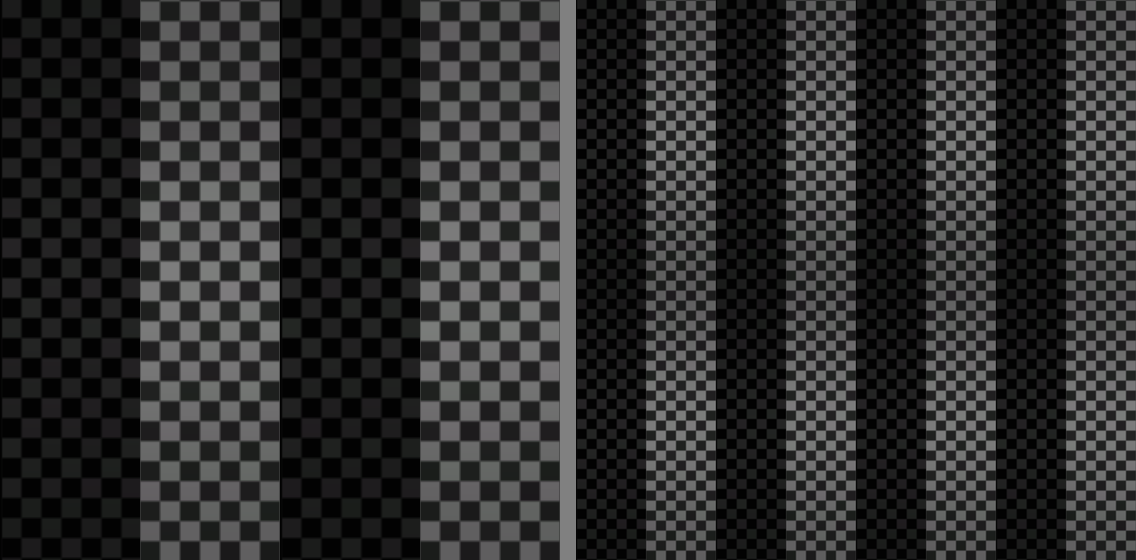
Left, the tile; right, the same tile 2 across and 2 down.
Give the GLSL for this pattern, as a three.js fragment shader.

```glsl
#define CELLS 28.0          // checks across and down
#define STRIPE_CELLS 7.0    // checks across one stripe
#define EDGE_BLUR 0.075     // half width of a check edge, in cells
#define STRIPE_BLUR 0.001   // half width of a stripe edge, in canvas units
#define GRAIN 0.012         // brightness variation between checks
#define TINT 0.008          // colour variation between checks
#define PALE vec2(0.375, 0.485)   // pale check: at the ends, at mid height
#define SHADE vec2(0.105, 0.130)  // dark check in a pale stripe
#define ASH vec2(0.108, 0.138)    // grey check in a black stripe
#define BLACK 0.006

varying vec2 vUv;

const float PI = 3.14159265;

float hash(vec2 p) {
  vec3 q = fract(p.xyx * vec3(0.1031, 0.1030, 0.0973));
  q += dot(q, q.yzx + 33.33);
  return fract((q.x + q.y) * q.z);
}

// Soft square wave, alternating between -1 and 1 each unit
vec2 softWave(vec2 t) {
  return clamp(sin(PI * t) / (PI * EDGE_BLUR), -1.0, 1.0);
}

// 1 on even checks, 0 on odd ones, halfway along the edges
float checker(vec2 p) {
  vec2 wave = softWave(p);
  return 0.5 + 0.5 * wave.x * wave.y;
}

// Slight neutral and green-magenta variation, wrapping at the canvas edges
vec3 checkVariation(vec2 p) {
  vec2 id = mod(floor(p), CELLS);
  float grain = (hash(id + 3.0) - 0.5) * GRAIN;
  float tint = (hash(id.yy + 17.0) + hash(id + 41.0) - 1.0) * TINT;
  return vec3(grain) + tint * vec3(-0.5, 1.0, -0.4);
}

void main() {
  // Columns count from the left of each stripe, rows from the top
  vec2 grid = vec2(vUv.x, 1.0 - vUv.y) * CELLS;
  float column = mod(grid.x, STRIPE_CELLS);
  float glow = 0.5 - 0.5 * cos(2.0 * PI * vUv.y);

  // Pale stripe
  vec2 paleGrid = vec2(column, grid.y - 0.06);
  float paleCheck = checker(paleGrid);
  float paleTone = mix(mix(SHADE.x, SHADE.y, glow), mix(PALE.x, PALE.y, glow), paleCheck);
  vec3 paleStripe = vec3(paleTone) + checkVariation(vec2(grid.x, paleGrid.y));

  // Black stripe, with a narrow black margin on its left
  vec2 blackGrid = vec2(column - 0.07, grid.y + 0.1);
  float ashCheck = checker(blackGrid) * smoothstep(0.03, 0.15, column);
  vec3 ash = vec3(mix(ASH.x, ASH.y, glow)) + checkVariation(vec2(grid.x - 0.07, blackGrid.y));
  vec3 blackStripe = mix(vec3(BLACK), ash, ashCheck);

  // Alternate the two stripes
  float stripeWave = -sin(PI * grid.x / STRIPE_CELLS);
  float blur = PI * CELLS / STRIPE_CELLS * STRIPE_BLUR;
  float isPale = smoothstep(-blur, blur, stripeWave);
  gl_FragColor = vec4(mix(blackStripe, paleStripe, isPale), 1.0);
}
```
